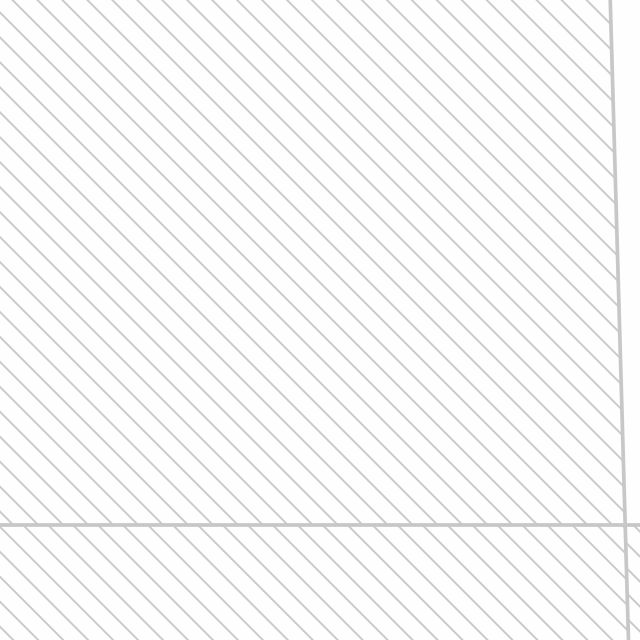
Write a three.js fragment shader that draws this pattern.

```glsl
// Fine grey diagonal hatching on near-white, split into panels by two heavier seams.
// Each panel shifts the phase of one shared stripe field; the panel at upper right
// is left blank. Lines are drawn from distances with softened edges.

#define PERIOD 0.0390        // horizontal step between hatch lines
#define HATCH_WIDTH 0.0030
#define SEAM_WIDTH 0.0058
#define SOFTNESS 0.0021
#define SEAM_Y 0.1797        // height of the level seam
#define SEAM_X_BOTTOM 0.9820 // leaning seam, where it meets the lower edge
#define SEAM_X_TOP 0.9535    // and the upper edge
#define PHASES vec3(0.50, 0.89, 0.34) // upper left, lower left, lower right
#define PAPER vec3(0.995)
#define HATCH_COLOR vec3(0.79)
#define SEAM_COLOR vec3(0.78)

varying vec2 vUv;

// Coverage of a line of the given width at a distance from its centre.
float stroke(float distanceToLine, float width) {
  float halfWidth = 0.5 * width;
  return 1.0 - smoothstep(halfWidth - 0.5 * SOFTNESS,
                          halfWidth + 0.5 * SOFTNESS, abs(distanceToLine));
}

// Lines falling to the right at 45 degrees, shifted by a fraction of the period.
float hatch(vec2 p, float phase) {
  float along = (p.x + p.y - 1.0) / PERIOD - phase;
  float offset = fract(along + 0.5) - 0.5;
  return stroke(offset * PERIOD * sqrt(0.5), HATCH_WIDTH);
}

void main() {
  // Signed distances to the two seams
  float lean = SEAM_X_TOP - SEAM_X_BOTTOM;
  float fromUpright = (vUv.x - SEAM_X_BOTTOM - lean * vUv.y) / sqrt(1.0 + lean * lean);
  float fromLevel = vUv.y - SEAM_Y;

  // Panel choice
  bool isRight = fromUpright > 0.0;
  bool isUpper = fromLevel > 0.0;
  float phase = isUpper ? PHASES.x : (isRight ? PHASES.z : PHASES.y);
  float filled = (isRight && isUpper) ? 0.0 : 1.0;

  // Hatching, then seams on top
  vec3 color = mix(PAPER, HATCH_COLOR, filled * hatch(vUv, phase));
  float seams = max(stroke(fromUpright, SEAM_WIDTH), stroke(fromLevel, SEAM_WIDTH));
  color = mix(color, SEAM_COLOR, seams);

  gl_FragColor = vec4(color, 1.0);
}
```
